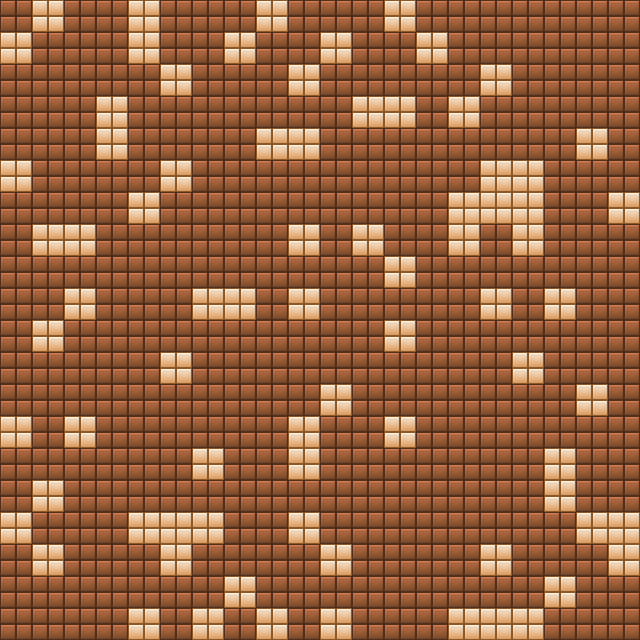
Give the GLSL for this pattern, as a Shadertoy shader.

```glsl
// Chocolate-bar mosaic: a grid of 2x2-square blocks, milk brown with scattered cream blocks.
// Each square is a bevelled box with a vertical gradient and faint engraved frames;
// an integer hash per block picks which of them are cream.

#define BLOCKS 20.0          // blocks across and down
#define CREAM_SHARE 0.235    // share of cream blocks
#define SEED 7u
#define GROOVE 0.062         // half groove width, in squares
#define BEVEL 0.085          // bevel width, in squares
#define FRAME_OUTER 0.265    // half sizes of the engraved frames
#define FRAME_INNER 0.150
#define FRAME_WIDTH 0.022    // half width of an engraved line

// Flavour palettes: gradient top, gradient bottom, groove
const vec3 MILK_TOP = vec3(0.75, 0.44, 0.28);
const vec3 MILK_LOW = vec3(0.50, 0.30, 0.17);
const vec3 MILK_GROOVE = vec3(0.32, 0.19, 0.11);
const vec3 CREAM_TOP = vec3(0.97, 0.91, 0.83);
const vec3 CREAM_LOW = vec3(0.90, 0.63, 0.39);
const vec3 CREAM_GROOVE = vec3(0.56, 0.36, 0.16);

float blockHash(ivec2 id) {
    uint h = uint(id.x) * 374761393u + uint(id.y) * 668265263u + SEED * 974711u;
    h = (h ^ (h >> 13)) * 1274126177u;
    h = (h ^ (h >> 16)) * 2246822519u;
    h ^= h >> 15;
    return float(h & 65535u) / 65536.0;
}

float boxDistance(vec2 p, float halfSize) {
    vec2 d = abs(p) - halfSize;
    return length(max(d, 0.0)) + min(max(d.x, d.y), 0.0);
}

// Coverage of a box outline
float frameLine(vec2 p, float halfSize, float aa) {
    float d = abs(boxDistance(p, halfSize)) - FRAME_WIDTH;
    return 1.0 - smoothstep(-0.5 * aa, 0.5 * aa, d);
}

// Light on the bevel: bright top, soft left, dark right and bottom
float bevelLight(vec2 p, float aa) {
    float vertical = smoothstep(-aa, aa, abs(p.y) - abs(p.x));
    float side = p.x < 0.0 ? 0.03 : -0.13;
    float cap = p.y > 0.0 ? 0.10 : -0.15;
    return mix(side, cap, vertical);
}

vec3 squareColour(vec2 p, bool cream, float aa) {
    float height = clamp(p.y / (1.0 - 2.0 * GROOVE) + 0.5, 0.0, 1.0);
    vec3 face = cream ? mix(CREAM_LOW, CREAM_TOP, height)
                      : mix(MILK_LOW, MILK_TOP, height);
    vec3 groove = cream ? CREAM_GROOVE : MILK_GROOVE;

    // Engraved frames
    float frames = 0.13 * frameLine(p, FRAME_OUTER, aa)
                 + 0.08 * frameLine(p - vec2(0.02, -0.02), FRAME_INNER, aa);
    face *= 1.0 - frames * (cream ? 0.65 : 1.0);

    // Bevelled rim
    float rim = smoothstep(-0.5 * aa, 0.5 * aa, boxDistance(p, 0.5 - GROOVE - BEVEL));
    face *= 1.0 + rim * bevelLight(p, aa) * (cream ? 0.4 : 1.0);

    // Groove, darkest along its centre
    float edge = boxDistance(p, 0.5 - GROOVE);
    groove *= 1.08 - 0.2 * smoothstep(0.0, GROOVE, edge);
    return mix(face, groove, smoothstep(-0.5 * aa, 0.5 * aa, edge));
}

void mainImage(out vec4 fragColor, in vec2 fragCoord) {
    float squares = 2.0 * BLOCKS;
    vec2 grid = fragCoord / iResolution.y * squares;
    float aa = squares / iResolution.y;

    ivec2 block = ivec2(floor(grid * 0.5));
    bool cream = blockHash(block) < CREAM_SHARE;
    vec3 colour = squareColour(fract(grid) - 0.5, cream, aa);
    fragColor = vec4(clamp(colour, 0.0, 1.0), 1.0);
}
```
